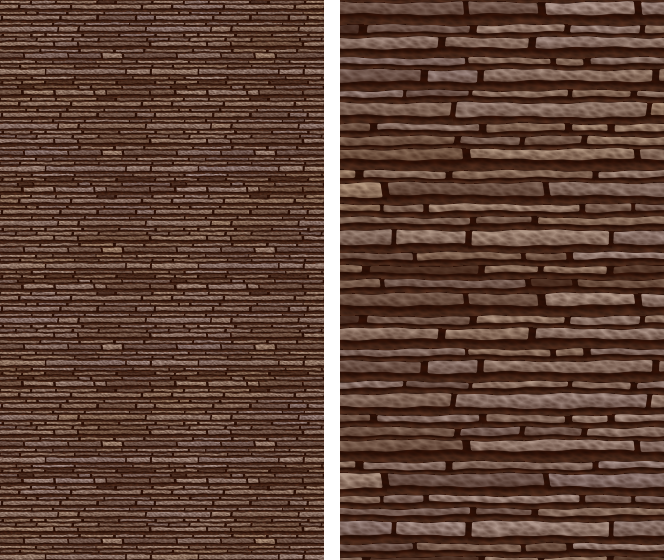
Left, the full canvas; right, a detail of the centre.
A Shadertoy shader for this texture:

```glsl
float hash(vec2 p) {
    p = fract(p * vec2(0.1031, 0.1173) + 0.137);
    p += dot(p, p.yx + 33.33);
    return fract((p.x + p.y) * p.x * 7.31);
}

// Distance to the nearest scattered cell point
float cellular(vec2 p) {
    vec2 cell = floor(p);
    float nearest = 2.0;
    for (int j = -1; j <= 1; j++)
    for (int i = -1; i <= 1; i++) {
        vec2 c = cell + vec2(i, j);
        vec2 point = c + vec2(hash(c), hash(c + 57.0));
        nearest = min(nearest, length(point - p));
    }
    return nearest;
}

// Uneven course boundary, repeating every 18 courses
float courseEdge(float i) {
    return i + 0.55 * (hash(vec2(mod(i, 18.0), 3.0)) - 0.5);
}

// Uneven joint between stones, repeating every n stones
float jointEdge(float i, float n, float row) {
    return i + 0.8 * (hash(vec2(mod(i, n) + 9.0, row * 2.0 + 5.0)) - 0.5);
}

void mainImage(out vec4 fragColor, in vec2 fragCoord) {
    vec2 uv = fragCoord / iResolution.xy;
    vec2 tile = uv * vec2(2.12, 5.77) + vec2(0.82, 0.23);
    float pixel = 18.0 * 5.77 / iResolution.y;

    // Nearly straight courses
    float turn = 6.28318 * tile.x;
    float y = tile.y * 18.0;
    y += 0.05 * sin(turn * 3.0 + y * 2.0) + 0.03 * sin(turn * 11.0 - y * 3.0);
    float course = floor(y);
    if (y < courseEdge(course)) course -= 1.0;
    else if (y >= courseEdge(course + 1.0)) course += 1.0;
    float bottom = courseEdge(course), top = courseEdge(course + 1.0);
    float row = mod(course, 18.0);

    // Stones along the course, with slanted ends
    float count = 3.0 + floor(3.0 * hash(vec2(row, 11.0)));
    float x = (tile.x + hash(vec2(row, 17.0))) * count;
    x += 0.06 * (y - bottom) * (hash(vec2(row, 23.0)) - 0.5);
    float stone = floor(x);
    if (x < jointEdge(stone, count, row)) stone -= 1.0;
    else if (x >= jointEdge(stone + 1.0, count, row)) stone += 1.0;
    float left = jointEdge(stone, count, row), right = jointEdge(stone + 1.0, count, row);
    vec2 id = vec2(mod(stone, count) + 31.0, row * 3.0 + 2.0);

    // Rounded slab above a recessed ledge, in course heights
    float ledge = (top - bottom) * (0.24 + 0.18 * hash(vec2(row, 29.0)) + 0.1 * hash(id + 13.0));
    float base = bottom + ledge;
    vec2 halfSize = 0.5 * vec2((right - left) * 28.5 / count, top - base);
    vec2 fromCentre = vec2((x - 0.5 * (left + right)) * 28.5 / count, y - 0.5 * (top + base));
    vec2 gap = vec2(0.08 + 0.2 * hash(id + 3.0), 0.03);
    vec2 q = abs(fromCentre) - halfSize + gap + 0.1;
    float edge = length(max(q, 0.0)) + min(max(q.x, q.y), 0.0) - 0.1;
    float face = 1.0 - smoothstep(-0.6 * pixel, 0.6 * pixel, edge);

    // A few slabs are dark
    float dark = step(hash(id + 7.0), 0.11);
    float tone = mix(0.5 + 0.36 * hash(id), 0.12 + 0.2 * hash(id), dark);

    // Split-face grain, lit from above
    vec2 grainSpace = tile * vec2(50.0, 62.0) + vec2(tile.y * 14.0, tile.x * 6.0);
    float grain = cellular(grainSpace) - 0.45;
    float streak = sin(turn * 31.0 + y * 9.0 + 2.0 * sin(turn * 7.0 + y));
    float height = clamp(fromCentre.y / halfSize.y, -1.0, 1.0);
    tone *= 1.0 + 0.6 * grain + 0.08 * streak + 0.24 * height;

    // Faint change of hue across the wall
    float weather = sin(uv.y * 23.0 + 2.0 * sin(uv.x * 4.0)) + 0.6 * sin(uv.y * 41.0 - uv.x * 7.0);
    vec3 slab = mix(vec3(0.19, 0.075, 0.03), vec3(0.64, 0.54, 0.485), clamp(tone, 0.0, 1.1));
    slab *= 1.0 + 0.03 * weather * vec3(0.2, 0.0, -1.0);
    slab *= 1.0 + 0.1 * (hash(id + 19.0) - 0.5) * vec3(0.3, 0.0, -1.0);

    // Ledge stones, darkest in the shadow under the slab
    float depth = clamp((base - y) / ledge, 0.0, 1.0);
    vec3 shadow = vec3(0.165, 0.055, 0.018);
    vec3 mortar = mix(shadow, vec3(0.275, 0.15, 0.095), smoothstep(0.1, 0.75, depth));
    mortar *= 1.0 + 0.4 * grain;
    fragColor = vec4(mix(mortar, slab, face), 1.0);
}
```
